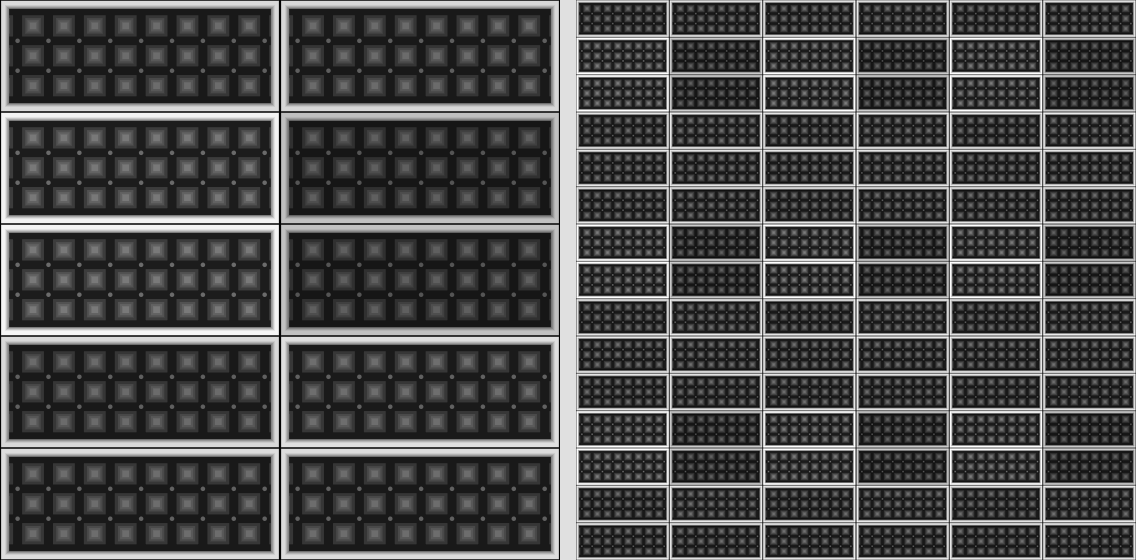
Left, the tile; right, the same tile 3 across and 3 down.
Write a WebGL 2 fragment shader that draws this pattern.

```glsl
#version 300 es
precision highp float;
// Wall of framed dark panels, 2 across and 5 down, with black joints between.
// Each panel holds a lattice of stepped square studs with small rivets between
// them; box distances shape the parts and each panel has its own tone.

uniform vec2 u_resolution;
out vec4 outColor;

// Signed distance to an axis-aligned box
float boxDistance(vec2 p, vec2 halfSize) {
    vec2 d = abs(p) - halfSize;
    return length(max(d, 0.0)) + min(max(d.x, d.y), 0.0);
}

// Coverage of a shape, smoothed over about one pixel
float fill(float distanceToEdge, float pixel) {
    return clamp(0.5 - distanceToEdge / pixel, 0.0, 1.0);
}

float hash(vec2 p) {
    vec3 q = fract(vec3(p.xyx) * 0.1031);
    q += dot(q, q.yzx + 33.33);
    return fract((q.x + q.y) * q.z);
}

// Panel brightness: the middle rows are light at left and dim at right
float panelTone(vec2 panel) {
    float middleRows = 1.0 - smoothstep(0.5, 1.5, abs(panel.y - 2.5));
    float side = 1.0 - 2.0 * panel.x;
    return 0.99 + 0.11 * side * middleRows + 0.03 * (hash(panel + 7.0) - 0.5);
}

void main() {
    vec2 uv = gl_FragCoord.xy / u_resolution;
    vec2 grid = uv * vec2(2.0, 5.0);
    vec2 panel = floor(grid);

    // One panel measures 100 by 40 units
    vec2 p = fract(grid) * vec2(100.0, 40.0);
    vec2 centred = p - vec2(50.0, 20.0);
    float pixel = 200.0 / min(u_resolution.x, u_resolution.y);

    // Stepped studs, brighter towards the middle
    vec2 pitch = vec2(11.03, 10.68);
    vec2 lattice = (p - vec2(11.8, 20.08)) / pitch;
    vec2 stud = (fract(lattice + 0.5) - 0.5) * pitch;
    float shade = 0.1;
    shade = mix(shade, 0.215, fill(boxDistance(stud, vec2(3.65, 3.55)) - 0.25, pixel));
    shade = mix(shade, 0.29, fill(boxDistance(stud, vec2(2.75)), pixel));
    shade = mix(shade, 0.35, fill(boxDistance(stud, vec2(2.0)), pixel));
    shade = mix(shade, 0.43, fill(boxDistance(stud, vec2(1.2)), pixel));

    // Two rows of rivets midway between the studs
    vec2 rivet = (fract(lattice) - 0.5) * pitch;
    float rivetRows = step(abs(centred.y), 10.0);
    shade = mix(shade, 0.38, rivetRows * fill(length(rivet) - 0.8, pixel));

    // Mitred frame, rounding down to its inner edge
    vec2 rim = vec2(50.0, 20.0) - abs(centred);
    float depth = min(rim.x, rim.y);
    float frame = mix(0.87, 0.5, smoothstep(1.5, 3.3, depth));
    shade = mix(shade, frame, fill(min(rim.x - 3.25, rim.y - 3.15), pixel));

    // Black joints, a little wider between the columns
    shade *= panelTone(panel);
    shade = mix(shade, 0.01, fill(min(rim.x - 0.4, rim.y - 0.27), pixel));

    outColor = vec4(vec3(shade), 1.0);
}
```
